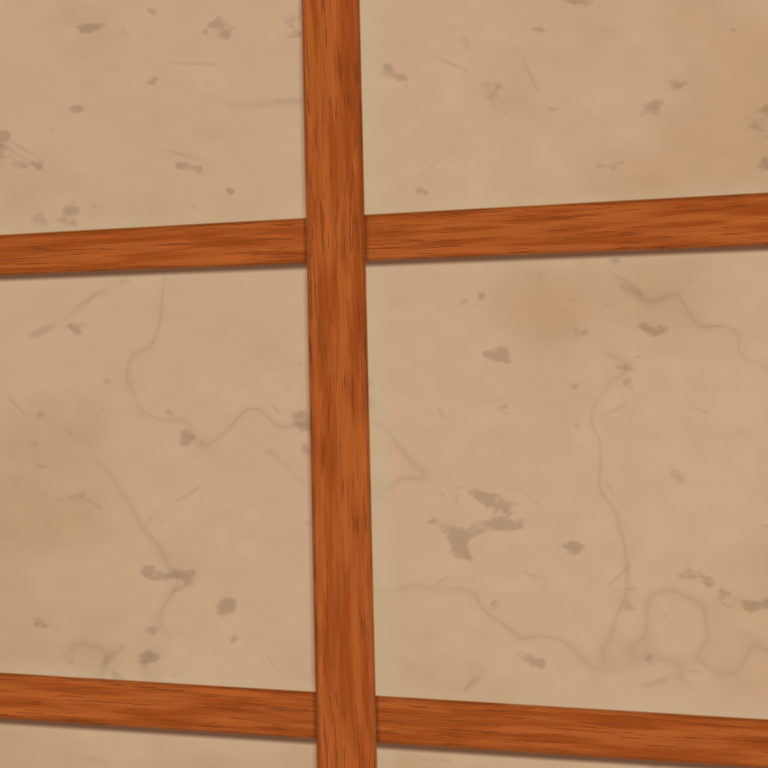
Reproduce this texture procedurally as a WebGL 2 fragment shader.

```glsl
#version 300 es
precision highp float;
// Timber lattice over troweled plaster: one leaning post in front of two
// slanted rails, drawn as tapered bands with stretched-noise wood grain.
// The plaster is layered noise with faint creases, scuffs and contact shadows.

uniform vec2 u_resolution;
out vec4 outColor;

const vec3 PLASTER = vec3(0.775, 0.635, 0.505);
const vec3 PLASTER_DARK = vec3(0.725, 0.575, 0.435);
const vec3 PALE_EDGE = vec3(0.755, 0.665, 0.525);
const vec3 WOOD = vec3(0.68, 0.35, 0.155);
const vec3 WOOD_DEEP = vec3(0.59, 0.28, 0.105);
const vec3 WOOD_PORE = vec3(0.44, 0.22, 0.11);
const vec3 SHADOW = vec3(0.38, 0.24, 0.17);

float hash(vec2 p) {
  return fract(sin(dot(p, vec2(127.1, 311.7))) * 43758.5453);
}

float noise(vec2 p) {
  vec2 i = floor(p), f = fract(p);
  f = f * f * (3.0 - 2.0 * f);
  return mix(mix(hash(i), hash(i + vec2(1, 0)), f.x),
             mix(hash(i + vec2(0, 1)), hash(i + vec2(1, 1)), f.x), f.y);
}

float fbm(vec2 p) {
  float sum = 0.0, amp = 0.5;
  for (int i = 0; i < 4; i++) {
    sum += amp * noise(p);
    p = mat2(1.6, 1.2, -1.2, 1.6) * p + 7.3;
    amp *= 0.5;
  }
  return sum / 0.9375;
}

// Coverage of a band whose signed distance from its centre line is d
float band(float d, float halfWidth, float soft) {
  return 1.0 - smoothstep(halfWidth - soft, halfWidth + soft, abs(d));
}

float segment(vec2 p, vec2 dir, float halfLength) {
  return length(p - dir * clamp(dot(p, dir), -halfLength, halfLength));
}

// One randomly turned trowel scuff per grid cell
float scuffs(vec2 uv, float count, float seed) {
  vec2 cell = floor(uv * count) + seed;
  float angle = mix(-1.1, 0.9, hash(cell));
  vec2 p = fract(uv * count) - 0.5 - 0.2 * (hash(cell + 3.1) - 0.5);
  p += 0.08 * (vec2(fbm(uv * 14.0), fbm(uv * 14.0 + 5.0)) - 0.5);
  float d = segment(p, vec2(cos(angle), sin(angle)), 0.28 * hash(cell + 8.7));
  return exp(-pow(d / 0.022, 2.0)) * step(0.45, hash(cell + 5.9));
}

vec3 plaster(vec2 uv) {
  float cloud = fbm(uv * vec2(4.0, 5.0) + 2.0);
  float fine = fbm(uv * vec2(34.0, 46.0));
  vec3 col = mix(PLASTER, PLASTER_DARK, smoothstep(0.4, 0.85, cloud) * 0.8);
  col *= 1.0 + 0.045 * (fine - 0.5) + 0.02 * (uv.x - 0.5);

  // Curved crease lines, visible only in patches
  float ridge = abs(fbm(uv * 3.2 + 11.0) - 0.5);
  float patches = smoothstep(0.45, 0.7, noise(uv * 7.0 + 4.0));
  col *= 1.0 - 0.07 * patches * exp(-ridge * 150.0);

  float marks = scuffs(uv, 4.0, 2.0) + 0.7 * scuffs(uv + 0.37, 9.0, 21.0);
  col *= 1.0 - 0.085 * marks * smoothstep(0.25, 0.7, fine);

  // Sparse dark smudges
  float smudge = smoothstep(0.7, 0.82, fbm(uv * vec2(20.0, 28.0) + 31.0));
  return col * (1.0 - 0.12 * smudge);
}

// Grain runs along the first coordinate; across spans -1 to 1
vec3 wood(float along, float across, float seed) {
  float bend = 0.6 * noise(vec2(along * 6.0, seed));
  vec2 p = vec2(along * 10.0, across * 4.0 + bend + seed);
  float tone = fbm(p);
  float fibre = fbm(p * vec2(3.0, 4.0) + 9.0);
  float pores = smoothstep(0.56, 0.8, fbm(p * vec2(2.2, 3.0) + 17.0));
  vec3 col = mix(WOOD, WOOD_DEEP, smoothstep(0.3, 0.75, tone));
  col *= 0.93 + 0.14 * fibre;
  col = mix(col, WOOD_PORE, pores * 0.5);
  return col * (1.0 - 0.16 * smoothstep(0.8, 1.0, abs(across)));
}

void main() {
  vec2 uv = gl_FragCoord.xy / u_resolution;
  float soft = max(0.0018, 0.75 / min(u_resolution.x, u_resolution.y));
  vec3 col = plaster(uv);

  // Post centre leans left as it rises
  float postX = uv.x - mix(0.452, 0.4305, uv.y);
  float postHalf = mix(0.039, 0.0375, uv.y);
  col = mix(col, PALE_EDGE, 0.55 * band(postX - 0.018, postHalf + 0.01, 0.014));
  col = mix(col, SHADOW, 0.4 * band(postX + 0.003, postHalf, 0.005));

  // Two rails diverging to the right, each with a shadow beneath
  for (int i = 0; i < 2; i++) {
    float k = float(i);
    float railY = uv.y - mix(0.0945, 0.668, k) - mix(-0.063, 0.047, k) * uv.x;
    float railHalf = mix(0.0295, 0.026, k) + mix(0.002, 0.008, k) * uv.x;
    col = mix(col, PALE_EDGE, 0.4 * band(railY, railHalf + 0.012, 0.012));
    col = mix(col, SHADOW, 0.85 * band(railY + 0.007, railHalf, 0.004));
    vec3 rail = wood(uv.x, railY / railHalf, 13.0 + 8.0 * k);
    rail *= 1.0 - 0.3 * band(postX, postHalf + 0.003, 0.004);
    col = mix(col, rail, band(railY, railHalf, soft));
  }

  vec3 post = wood(uv.y, postX / postHalf, 3.0);
  col = mix(col, post, band(postX, postHalf, soft));
  outColor = vec4(col, 1.0);
}
```
